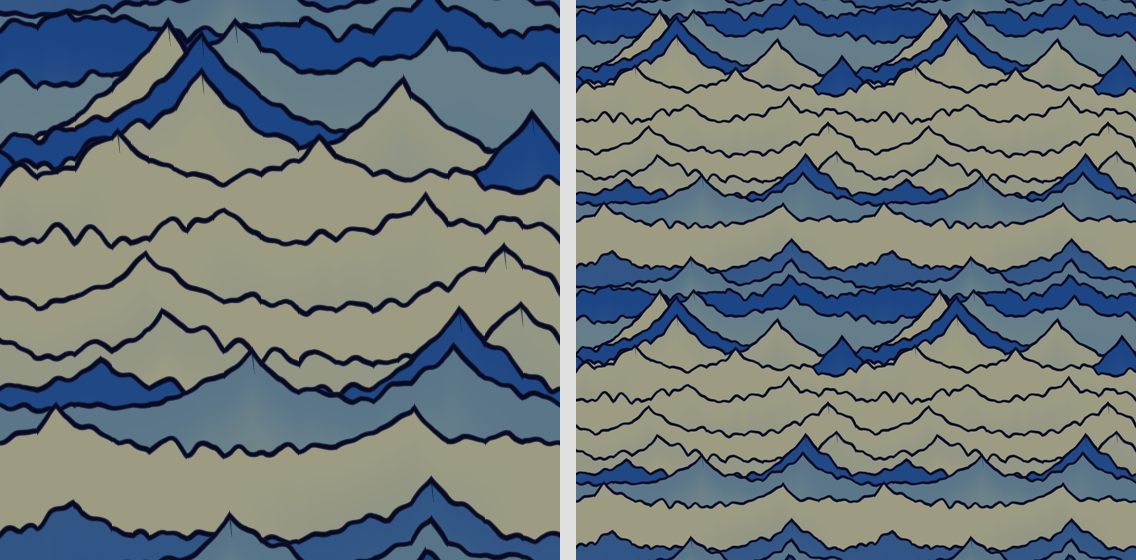
Left: one tile. Right: repeated 2 by 2.
Give the GLSL for this pattern, as a WebGL 2 fragment shader.

```glsl
#version 300 es
precision highp float;

#define RIDGES 15
#define INK_HALF_WIDTH 0.0034
#define HALO_WIDTH 0.0028
#define CREASE_LENGTH 0.035
#define SIDE_STEP 0.36
#define MIST 0.1
#define CREAM vec3(0.615, 0.61, 0.515)
#define STEEL vec3(0.39, 0.49, 0.54)
#define BLUE vec3(0.11, 0.27, 0.52)
#define NAVY vec3(0.06, 0.11, 0.27)
#define INK vec3(0.035, 0.035, 0.12)

uniform vec2 u_resolution;
out vec4 fragColor;

const float TAU = 6.28319;

// Per ridge, far to near: summit position, summit height, base level
const vec3 SHAPE[RIDGES] = vec3[](
  vec3(.42, .11, .85), vec3(.30, .28, .68), vec3(.36, .22, .72),
  vec3(.36, .18, .69), vec3(.95, .17, .62), vec3(.21, .10, .665),
  vec3(.40, .05, .57), vec3(.90, .12, .44), vec3(.93, .10, .35),
  vec3(.82, .17, .27), vec3(.45, .11, .265), vec3(.74, .09, .185),
  vec3(.77, .11, .03), vec3(.41, .11, -.03), vec3(.76, .06, -.06));

// Per ridge: tone (0 cream, 0.5 steel, 1 blue), relative side summit height
const vec2 STYLE[RIDGES] = vec2[](
  vec2(.48, .8), vec2(0., 0.), vec2(1., 0.), vec2(.04, .9), vec2(1., 0.),
  vec2(0., .8), vec2(0., 1.6), vec2(0., .9), vec2(.08, .9), vec2(.97, .5),
  vec2(.56, 1.), vec2(0., 1.), vec2(.85, .6), vec2(.58, .9), vec2(1., .6));

float slopeHash(float cell, float seed) {
  float h = fract(cell * 0.1031 + seed * 0.3719);
  h *= h + 33.33;
  return fract(h * h * 2.0) * 2.0 - 1.0;
}

// Wrapping gradient noise along x: value and derivative
vec2 wrapNoise(float x, float cells, float seed) {
  float p = x * cells, cell = floor(p), f = p - cell;
  float a = slopeHash(mod(cell, cells), seed);
  float b = slopeHash(mod(cell + 1.0, cells), seed);
  float left = a * f, right = b * (f - 1.0);
  float blend = f * f * (3.0 - 2.0 * f);
  float rate = mix(a, b, blend) + 6.0 * f * (1.0 - f) * (right - left);
  return vec2(mix(left, right, blend), rate * cells);
}

float wrapOffset(float x, float center) {
  return fract(x - center + 0.5) - 0.5;
}

// Concave summit: value and derivative
vec2 summit(float offset, float height, float spread) {
  float value = height * exp(-abs(offset) / spread);
  return vec2(value, -sign(offset) * value / spread);
}

// Ridge line: height and slope
vec2 ridgeLine(float x, vec3 shape, float sideScale, float seed) {
  float spread = 0.03 + 0.5 * shape.y;
  vec2 peak = summit(wrapOffset(x, shape.x), shape.y, spread);
  vec2 side = summit(wrapOffset(x, shape.x + SIDE_STEP), shape.y * sideScale, spread);
  if (side.x > peak.x) peak = side;
  vec2 bump = wrapNoise(x, 15.0, seed + 20.0);
  bump *= bump.x < 0.0 ? -1.0 : 1.0;
  vec2 crags = 0.055 * wrapNoise(x, 7.0, seed) + 0.065 * bump
             + 0.022 * wrapNoise(x, 34.0, seed + 40.0);
  float damping = 0.6 / max(shape.y, 0.08);
  float calm = 1.0 - damping * peak.x;
  return vec2(shape.z + peak.x + crags.x * calm,
              peak.y * (1.0 - damping * crags.x) + crags.y * calm);
}

vec3 toneColor(float tone) {
  vec3 pale = mix(CREAM, STEEL, clamp(tone * 2.0, 0.0, 1.0));
  return mix(pale, BLUE, clamp(tone * 2.0 - 1.0, 0.0, 1.0));
}

// Adds a color beneath what is already painted; a holds the gap left
void paintUnder(inout vec4 paint, vec3 color, float cover) {
  paint.rgb += paint.a * cover * color;
  paint.a *= 1.0 - cover;
}

void main() {
  vec2 uv = gl_FragCoord.xy / u_resolution;
  float pixel = 1.0 / min(u_resolution.x, u_resolution.y);
  vec4 paint = vec4(0.0, 0.0, 0.0, 1.0);

  // Near to far; the nearest ridges return, lifted, behind the top edge
  for (int i = RIDGES - 1; i >= -4; i--) {
    int id = i < 0 ? i + RIDGES : i;
    vec3 shape = SHAPE[id];
    if (i < 0) shape.z += 1.0;
    vec2 style = STYLE[id];
    if (uv.y > shape.z + shape.y * max(1.0, style.y) + 0.09) continue;
    float seed = float(id) + 1.0;
    vec2 line = ridgeLine(uv.x, shape, style.y, seed);
    float depth = line.x - uv.y;
    if (depth < -0.03) continue;

    // Ink contour of uneven width with a soft navy halo
    float dist = abs(depth) * inversesqrt(1.0 + line.y * line.y);
    float halfWidth = INK_HALF_WIDTH * (1.0 + 0.15 * sin(TAU * 9.0 * uv.x + seed));
    paintUnder(paint, INK, 1.0 - smoothstep(halfWidth - pixel, halfWidth + pixel, dist));
    paintUnder(paint, NAVY, 0.75 - 0.75 * smoothstep(halfWidth, halfWidth + HALO_WIDTH, dist));

    // Tapering crease below a high summit
    float along = depth / CREASE_LENGTH;
    float lean = abs(wrapOffset(uv.x, shape.x) - 0.12 * depth);
    float width = 0.0018 * (1.0 - along);
    float crease = 1.0 - smoothstep(width - pixel, width + pixel, lean);
    crease *= step(0.0, along) * step(along, 1.0) * step(0.1, shape.y);
    paintUnder(paint, NAVY, 0.8 * crease);

    // Wash with mist gathering below the ridge
    float haze = smoothstep(0.02, 0.16, depth);
    float tone = style.x + MIST * haze * (sin(TAU * uv.x + seed * 2.4) - 3.0 * style.x * (1.0 - style.x));
    paintUnder(paint, toneColor(tone), smoothstep(-pixel, pixel, depth));
    if (paint.a < 0.004) break;
  }
  paintUnder(paint, CREAM, 1.0);
  fragColor = vec4(paint.rgb, 1.0);
}
```
